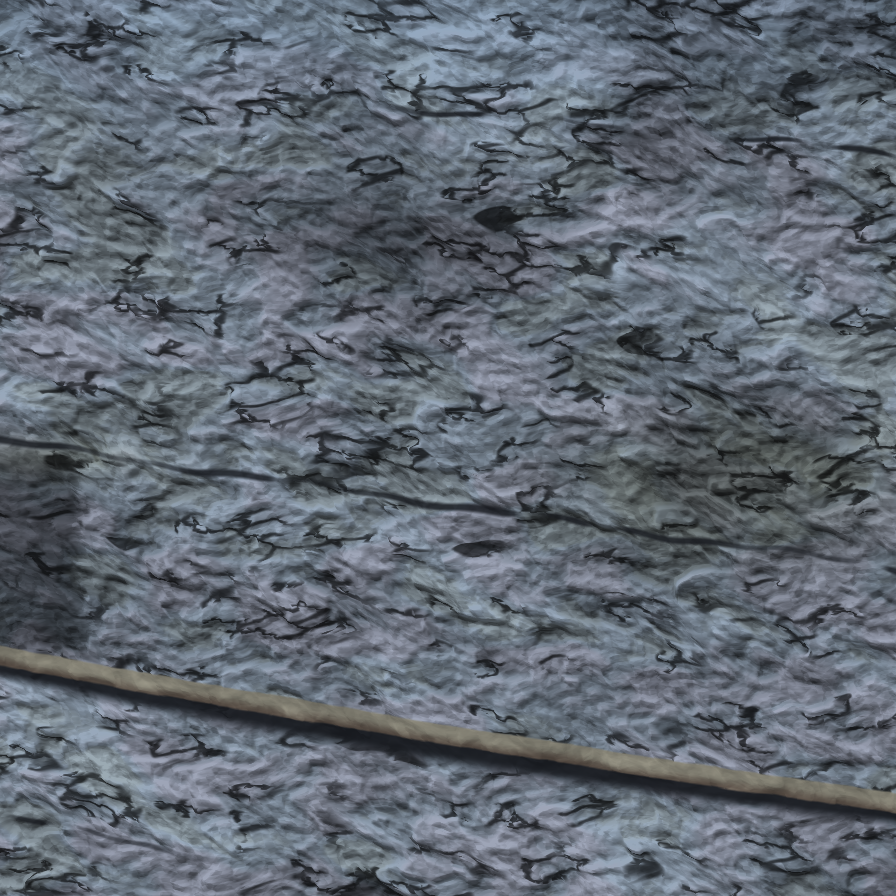
This texture is drawn by a Shadertoy shader. Its source:

```glsl
// Weathered blue-grey slate wall: chipped stone, thin cracks and a pale sloping ledge.
#define STONE_TINT vec3(0.90, 1.00, 1.11)
#define PLUM_TINT  vec3(0.94, 0.98, 1.09)
#define MOSS_TINT  vec3(0.95, 1.02, 1.00)
#define LEDGE_PALE vec3(0.51, 0.50, 0.45)
#define LEDGE_DARK vec3(0.33, 0.29, 0.26)
#define SHADOW     vec3(0.09, 0.10, 0.12)
#define BRIGHTNESS 0.445
#define RELIEF     0.23
#define STRETCH    1.75
#define GRAIN_TILT 0.10
#define CHIP_SCALE 17.0

vec3 hash3(vec2 p) {
    vec3 q = fract(p.xyx * vec3(0.1031, 0.1030, 0.0973));
    q += dot(q, q.yxz + 33.33);
    return fract((q.xxy + q.yzz) * q.zyx);
}

// Blended cells: x = height of tilted facets, y = gap to the nearest cell border
vec2 chips(vec2 p, float hardness) {
    vec2 cell = floor(p), f = fract(p);
    float sum = 0.0, weight = 0.0, near1 = 9.0, near2 = 9.0;
    for (int j = -1; j <= 1; j++)
    for (int i = -1; i <= 1; i++) {
        vec2 o = vec2(i, j);
        vec3 h = hash3(cell + o + 57.0);
        vec2 d = o + h.xy - f;
        float dist2 = dot(d, d);
        float w = exp(-hardness * dist2);
        sum += w * (h.z + 0.7 * dot(d, h.zx - 0.5));
        weight += w;
        near2 = min(near2, max(near1, dist2));
        near1 = min(near1, dist2);
    }
    return vec2(sum / weight, sqrt(near2) - sqrt(near1));
}

// Sheared, flattened and gently bent coordinates that follow the bedding
vec2 bedding(vec2 p) {
    vec2 q = vec2(p.x, (p.y + GRAIN_TILT * p.x) * STRETCH);
    q += 0.010 * sin(q.yx * vec2(27.0, 19.0) + vec2(1.3, 4.1));
    q += 0.004 * sin(q.yx * vec2(61.0, 53.0) + q.xy * 17.0);
    q += 0.0012 * sin(q.yx * vec2(189.0, 167.0) + q.xy * 73.0);
    return q;
}

float stoneHeight(vec2 p) {
    vec2 q = bedding(p) * CHIP_SCALE;
    float height = 0.0, amp = 1.0;
    for (int i = 0; i < 4; i++) {
        height += amp * (chips(q, 15.0).x - 0.5);
        q = q * 1.93 + 11.7 + 0.15 * height;
        amp *= 0.73;
    }
    return height;
}

// Soft elliptical stain
float blot(vec2 p, vec2 centre, vec2 radius) {
    vec2 d = (p - centre) / radius;
    return exp(-dot(d, d));
}

// Broken dark line along a sloping joint
float joint(vec2 p, float start, float slope, float width) {
    float wobble = 0.003 * sin(p.x * 23.0) + 0.0015 * sin(p.x * 71.0 + 2.0);
    float d = abs(p.y - start - slope * p.x - wobble);
    float presence = chips(vec2(p.x * 17.0, start * 90.0), 6.0).x;
    float thick = width * (0.2 + presence);
    return (1.0 - smoothstep(thick * 0.3, thick + 0.0015, d)) * smoothstep(0.1, 0.6, presence);
}

void mainImage(out vec4 fragColor, in vec2 fragCoord) {
    vec2 p = fragCoord / iResolution.y;
    vec2 q = bedding(p);

    // Chips lit from above
    vec2 toLight = vec2(-0.0016, 0.0038);
    float height = stoneHeight(p);
    float relief = stoneHeight(p - toLight) - stoneHeight(p + toLight);
    float broad = chips(q * 4.5 + 3.0, 5.0).x - 0.5;
    float tone = BRIGHTNESS + RELIEF * clamp(relief, -0.9, 0.55) + 0.10 * height + 0.19 * broad;

    // Short flat crevices where chip borders gape
    vec2 slit = vec2(q.x, q.y * 1.5);
    float gape = smoothstep(0.55, 0.80, chips(q * 23.0 + 7.0, 7.0).x);
    float crevice = 1.0 - smoothstep(0.04, 0.28, chips(slit * 19.0 + 0.35 * height, 9.0).y);
    tone *= 1.0 - 0.65 * gape * crevice;

    // Stains, a dark block at the left and a pale upright seam
    float damp = blot(p, vec2(0.83, 0.46), vec2(0.17, 0.07));
    float block = smoothstep(0.105, 0.08, p.x + 0.02 * height)
                * smoothstep(0.26, 0.29, p.y) * smoothstep(0.51, 0.48, p.y);
    float seam = blot(p, vec2(0.685 + 0.006 * sin(p.y * 40.0), 0.62), vec2(0.012, 0.20));
    tone *= 1.0 - 0.27 * blot(p, vec2(0.42, 0.74), vec2(0.16, 0.07)) - 0.20 * damp - 0.38 * block;
    tone += 0.08 * seam * (0.7 + height);

    // Plum, blue and mossy tints
    float hue = chips(q * 13.0 + 31.0, 5.0).x + 0.25 * height;
    vec3 tint = mix(STONE_TINT, PLUM_TINT, smoothstep(0.4, 0.8, hue));
    float moss = max(damp, blot(p, vec2(0.06, 0.49), vec2(0.12, 0.025)));
    tint = mix(tint, MOSS_TINT, clamp(0.75 * moss + 0.4 * smoothstep(0.4, 0.15, hue), 0.0, 1.0));
    tint = mix(tint, STONE_TINT * vec3(0.95, 1.0, 1.04), 0.6 * smoothstep(0.8, 1.0, p.y));
    vec3 color = clamp(tone, 0.09, 0.66) * tint;

    // Joints between the courses
    float cracks = joint(p, 0.508, -0.142, 0.0050);
    cracks = max(cracks, joint(p, 0.921, -0.092, 0.0035) * smoothstep(0.38, 0.5, p.x));
    cracks = max(cracks, joint(p, 0.090, -0.200, 0.0040) * smoothstep(0.28, 0.1, p.x));
    color = mix(color, SHADOW, 0.82 * cracks);

    // Ledge with the shadow it casts
    float d = p.y - (0.268 - 0.164 * p.x - 0.024 * p.x * (1.0 - p.x)) + 0.0015 * height;
    float reach = 0.014 + 0.011 * sin(3.14 * clamp(p.x, 0.0, 1.0));
    float shade = smoothstep(-0.016 - reach, -0.008 - 0.5 * reach, d) * smoothstep(0.0, -0.004, d);
    color = mix(color, SHADOW, 0.93 * shade);
    float ledge = 1.0 - smoothstep(0.0095, 0.0125, abs(d));
    vec3 wood = mix(LEDGE_DARK, LEDGE_PALE, smoothstep(-0.011, 0.002, d + 0.003 * height));
    color = mix(color, wood * (0.96 + 0.12 * height + 0.12 * relief), ledge);

    fragColor = vec4(color, 1.0);
}
```
